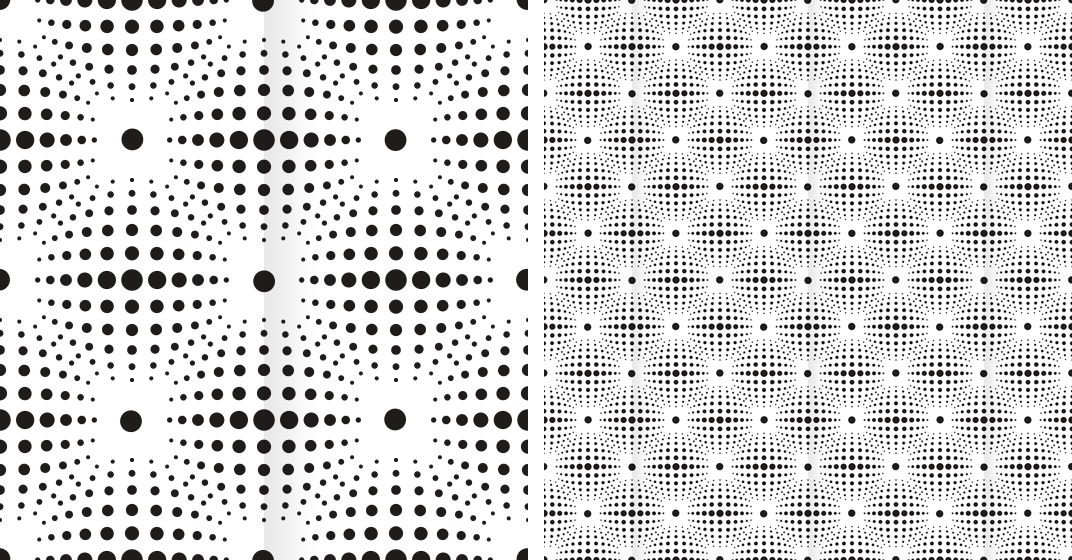
Left, the tile; right, the same tile 3 across and 3 down.
A WebGL 1 fragment shader for this pattern:

```glsl
precision highp float;
// Staggered bulging halftone clusters of black dots on white, with one lone dot
// in every gap. Each cluster is a bent 11 x 11 lattice folded into one quadrant;
// a soft grey fold shadow runs down the middle of the sheet.

uniform vec2 u_resolution;

#define REPEATS 2.0                     // whole repeats across and down
#define INK vec3(0.12, 0.11, 0.11)
#define PAPER vec3(1.0)
#define HUB_RADIUS 0.079                // radii are in half repeats
#define ROW_SHRINK 0.0119               // radius lost per step on the main row
#define BODY_RADIUS 0.0548
#define BODY_SHRINK 0.0777              // radius lost per squared distance
#define MIN_RADIUS 0.0138
#define LONE_RADIUS 0.080
#define LONE_JITTER 0.010
#define FOLD_DEPTH 0.085
#define FOLD_WIDTH 0.11

// Two pseudo-random values in 0..1
vec2 hash22(vec2 p) {
  vec3 q = fract(p.xyx * vec3(0.1031, 0.1030, 0.0973));
  q += dot(q, q.yzx + 33.33);
  return fract((q.xx + q.yz) * q.zy);
}

// Lattice index to position: steps tighten outwards and the corners pull in
vec2 bulge(vec2 index) {
  vec2 steps = index * (0.2024 - 0.0119 * index);
  vec2 sq = index * index;
  return steps * (1.0 - 0.009 * sq.yx - 0.0003 * sq.x * sq.y);
}

float dotRadius(vec2 index, vec2 pos) {
  if (index.y < 0.5) return HUB_RADIUS - ROW_SHRINK * index.x;
  return max(BODY_RADIUS - BODY_SHRINK * dot(pos, pos), MIN_RADIUS);
}

// Signed distance to the nearest dot of a cluster centred at the origin
float clusterDistance(vec2 p, vec2 aspect) {
  p = abs(p);
  float d = 1.0;
  for (int i = 0; i < 6; i++) {
    for (int j = 0; j < 6; j++) {
      if (i + j > 7) continue;          // trimmed corners
      vec2 index = vec2(float(i), float(j));
      vec2 pos = bulge(index);
      d = min(d, length((p - pos) * aspect) - dotRadius(index, pos));
    }
  }
  return d;
}

// Signed distance to a lone dot, set slightly off centre
float loneDistance(vec2 p, vec2 node, vec2 aspect) {
  vec2 shift = (hash22(mod(node, 2.0 * REPEATS) + 3.0) - 0.5) * 2.0 * LONE_JITTER;
  return length((p - shift) * aspect) - LONE_RADIUS;
}

void main() {
  vec2 uv = gl_FragCoord.xy / u_resolution;

  // Half-repeat grid; the aspect term keeps the dots round
  vec2 cell = u_resolution / (2.0 * REPEATS);
  float unit = sqrt(cell.x * cell.y);
  vec2 aspect = cell / unit;
  vec2 p = uv * 2.0 * REPEATS;

  // Clusters and lone dots alternate over the four surrounding nodes
  float d = 1.0;
  for (int x = 0; x < 2; x++) {
    for (int y = 0; y < 2; y++) {
      vec2 node = floor(p) + vec2(float(x), float(y));
      if (mod(node.x + node.y, 2.0) > 0.5) {
        d = min(d, clusterDistance(p - node, aspect));
      } else {
        d = min(d, loneDistance(p - node, node, aspect));
      }
    }
  }
  float ink = clamp(0.5 - d * unit, 0.0, 1.0);

  // Fold shadow: crisp on its left side, fading out to the right
  float fromFold = uv.x - 0.5;
  float edge = clamp(fromFold * u_resolution.x + 0.5, 0.0, 1.0);
  float shade = edge * (1.0 - smoothstep(0.0, FOLD_WIDTH, fromFold));

  vec3 color = mix(PAPER, INK, ink) * (1.0 - FOLD_DEPTH * shade);
  gl_FragColor = vec4(color, 1.0);
}
```
